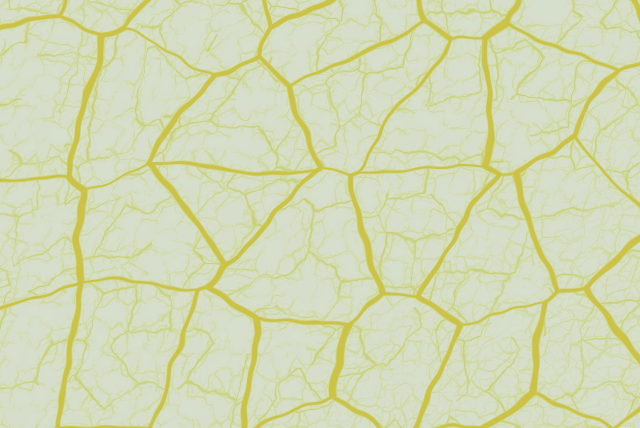
A WebGL 2 fragment shader for this texture:

```glsl
#version 300 es
precision highp float;

uniform vec2 u_resolution;
out vec4 fragColor;

vec2 hash2(vec2 p) {
    vec3 q = fract(p.xyx * vec3(0.1031, 0.1030, 0.0973));
    q += dot(q, q.yzx + 33.33);
    return fract((q.xx + q.yz) * q.zy);
}

float gradientDot(vec2 cell, vec2 offset) {
    float angle = 6.2832 * hash2(cell).x;
    return dot(vec2(cos(angle), sin(angle)), offset);
}

float gradientNoise(vec2 p) {
    vec2 i = floor(p), f = p - i;
    vec2 u = f * f * f * (f * (f * 6.0 - 15.0) + 10.0);
    vec2 e = vec2(1.0, 0.0);
    float low = mix(gradientDot(i, f), gradientDot(i + e, f - e), u.x);
    float high = mix(gradientDot(i + e.yx, f - e.yx), gradientDot(i + 1.0, f - 1.0), u.x);
    return mix(low, high, u.y);
}

vec2 wobble(vec2 p) {
    return vec2(gradientNoise(p), gradientNoise(p + 47.3));
}

vec2 seedPoint(vec2 cell, vec2 size) {
    return (cell + 0.5 + 0.8 * (hash2(cell) - 0.5)) * size;
}

// Signed distance to the cell borders in x, id of the enclosing cell in yz.
// Borders between columns use the along width, the others the across width.
vec3 veins(vec2 p, vec2 size, float along, float across, float keep) {
    vec2 home = floor(p / size), nearest = home;
    float best = 1e5;
    for (int y = -1; y <= 1; y++)
    for (int x = -1; x <= 1; x++) {
        vec2 cell = home + vec2(x, y);
        float d = distance(p, seedPoint(cell, size));
        if (d < best) { best = d; nearest = cell; }
    }
    vec2 a = seedPoint(nearest, size) - p;
    float border = 1.0;
    for (int y = -2; y <= 2; y++)
    for (int x = -2; x <= 2; x++) {
        if (x == 0 && y == 0) continue;
        vec2 cell = nearest + vec2(x, y);
        vec2 trait = hash2(cell + nearest + 71.0);
        if (trait.y > keep) continue;
        vec2 b = seedPoint(cell, size) - p;
        float halfWidth = (x == 0 ? across : along) * mix(0.65, 1.1, trait.x);
        border = min(border, dot(0.5 * (a + b), normalize(b - a)) - halfWidth);
    }
    return vec3(border, nearest);
}

float ink(float d, float softness) {
    return 1.0 - smoothstep(-softness, softness, d);
}

void main() {
    vec2 p = gl_FragCoord.xy / u_resolution.y;
    float soft = max(0.0026, 0.7 / u_resolution.y);

    // Slanted, gently bent domain
    vec2 bent = p + 0.035 * wobble(p * 4.0) + 0.011 * wobble(p * 17.0);
    bent.x -= 0.24 * bent.y;
    vec2 crooked = bent + 0.007 * wobble(p * 36.0) + 0.003 * wobble(p * 90.0);

    // Main veins, then branches that restart inside each main cell
    vec3 trunk = veins(bent + vec2(3.07, 2.0), vec2(0.225, 0.29), 0.0073, 0.0042, 1.0);
    vec2 local = crooked + 9.0 * hash2(trunk.yz + 5.0);
    float branch = veins(local, vec2(0.105, 0.115), 0.0026, 0.0026, 0.72).x;
    float sprig = veins(local + 3.7, vec2(0.046), 0.0018, 0.0018, 0.75).x;
    float twig = veins(local + 6.1, vec2(0.021), 0.0016, 0.0016, 0.72).x;

    // Fine veins taper off, except where the mesh closes at the lower right
    float mesh = smoothstep(0.45, 1.0, p.x - p.y + 0.4 * gradientNoise(p * 3.0));
    float open = 1.0 - 0.75 * mesh;
    branch += 0.0012 * smoothstep(-0.1, 0.4, gradientNoise(p * 9.0));
    float larger = min(trunk.x, branch);
    sprig += 0.0035 * open * smoothstep(0.015, 0.055, larger);
    larger = min(larger, sprig + 0.006);
    twig += 0.0040 * open * smoothstep(0.004, 0.028, larger);

    // Layered pigment with a faint halo
    float depth = 0.94 * ink(trunk.x, soft);
    depth = max(depth, 0.60 * ink(branch, soft));
    depth = max(depth, 0.40 * ink(sprig, soft));
    depth = max(depth, 0.27 * ink(twig, soft));
    depth += 0.07 * exp(-max(larger, 0.0) * 170.0) * (1.0 - depth);
    depth += 0.015 * gradientNoise(p * 14.0);
    depth = clamp(depth, 0.0, 1.0);

    vec3 colour = vec3(0.84 - 0.04 * min(1.0, 2.0 * depth),
                       0.87 - 0.12 * pow(depth, 1.5),
                       0.80 - 0.56 * depth);
    fragColor = vec4(colour, 1.0);
}
```
